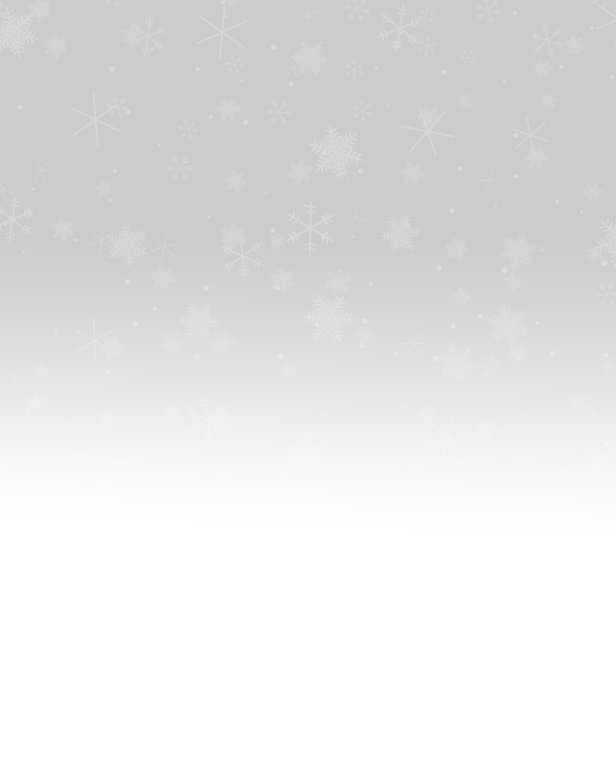
This background is drawn by a WebGL 1 fragment shader. Its source:

```glsl
precision highp float;
// Pale winter backdrop: a flat grey sky that fades to white below the middle,
// sprinkled with faint snowflakes. Each layer is a jittered grid; every flake
// is one branched arm folded into six sectors.

#define SKY_GREY 0.80
#define FADE_TOP 0.69
#define FADE_BOTTOM 0.305
#define FADE_TILT 0.03
#define FLAKE_OPACITY 0.21
#define DOT_OPACITY 0.28
#define LARGE_CELL 0.135
#define MEDIUM_CELL 0.078
#define DOT_CELL 0.062

uniform vec2 u_resolution;

const float SECTOR = 1.0471976;

float hash(vec2 p) {
  return fract(sin(dot(p, vec2(127.1, 311.7))) * 43758.5453);
}

float segmentDistance(vec2 p, vec2 a, vec2 b) {
  vec2 ab = b - a;
  return length(p - a - ab * clamp(dot(p - a, ab) / dot(ab, ab), 0.0, 1.0));
}

// Soft coverage of a shape, one pixel wide at its edge
float coverage(float dist, float pixel) {
  return 1.0 - smoothstep(-0.5 * pixel, 0.5 * pixel, dist);
}

// Unit-radius snowflake; kind picks lacy, branched or plain star
float snowflake(vec2 p, float kind, float pixel) {
  float radius = length(p);
  float angle = mod(atan(p.y, p.x + 1e-5) + 0.5 * SECTOR, SECTOR) - 0.5 * SECTOR;
  vec2 q = radius * vec2(cos(angle), abs(sin(angle)));
  float dist = segmentDistance(q, vec2(0.0), vec2(1.0, 0.0));

  if (kind < 0.75) {
    // Side branches, longer near the centre on lacy flakes
    float lacy = step(kind, 0.5);
    for (int i = 0; i < 4; i++) {
      float root = 0.2 + 0.18 * float(i);
      float reach = mix(0.2, 0.34 - 0.04 * float(i), lacy);
      vec2 start = vec2(root, 0.0);
      float branch = segmentDistance(q, start, start + reach * vec2(0.5, 0.866));
      if (lacy > 0.5 || i > 1) dist = min(dist, branch);
    }
  }
  float lines = coverage(dist - 0.035, pixel);
  float core = step(kind, 0.5) * 0.55 * (1.0 - smoothstep(0.2, 0.85, radius));
  return max(lines, core);
}

// One jittered grid of flakes; each stays inside its own cell
float flakeLayer(vec2 p, float cell, float radius, float density, float seed, float pixel) {
  vec2 grid = p / cell + seed;
  vec2 id = floor(grid);
  float size = radius * mix(0.6, 1.0, hash(id + seed + 3.1));
  vec2 jitter = vec2(hash(id + seed), hash(id + seed + 17.3)) - 0.5;
  vec2 local = (fract(grid) - 0.5) * cell - jitter * (cell - 2.0 * size);
  float turn = hash(id + seed + 8.7) * SECTOR;
  float c = cos(turn);
  float s = sin(turn);
  local = mat2(c, s, -s, c) * local / size;
  float present = step(hash(id + seed + 29.9), density);
  return present * snowflake(local, hash(id + seed + 41.3), pixel / size);
}

// Small round snow grains
float dotLayer(vec2 p, float pixel) {
  vec2 grid = p / DOT_CELL;
  vec2 id = floor(grid);
  vec2 jitter = vec2(hash(id + 51.7), hash(id + 63.2)) - 0.5;
  vec2 local = (fract(grid) - 0.5 - 0.85 * jitter) * DOT_CELL;
  float size = mix(0.0015, 0.0038, hash(id + 77.7));
  return step(hash(id + 90.1), 0.6) * coverage(length(local) - size, pixel);
}

void main() {
  float pixel = 1.0 / u_resolution.y;
  vec2 p = gl_FragCoord.xy * pixel;

  // Sky gradient, with a slightly slanted lower edge
  float slant = FADE_TILT * (gl_FragCoord.x / u_resolution.x - 0.5);
  float t = clamp((FADE_TOP - p.y) / (FADE_TOP - FADE_BOTTOM - slant * -1.0), 0.0, 1.0);
  float fade = mix(t, smoothstep(0.0, 1.0, t), 0.55);
  float grey = mix(SKY_GREY, 1.0, fade);

  // Snow is translucent white, so it dissolves into the fade
  float flakes = flakeLayer(p, LARGE_CELL, 0.036, 0.75, 5.37, 1.3 * pixel);
  flakes = max(flakes, flakeLayer(p, MEDIUM_CELL, 0.018, 0.85, 11.61, 1.3 * pixel));
  float snow = max(flakes * FLAKE_OPACITY, dotLayer(p, 1.3 * pixel) * DOT_OPACITY);
  gl_FragColor = vec4(vec3(mix(grey, 1.0, snow)), 1.0);
}
```
